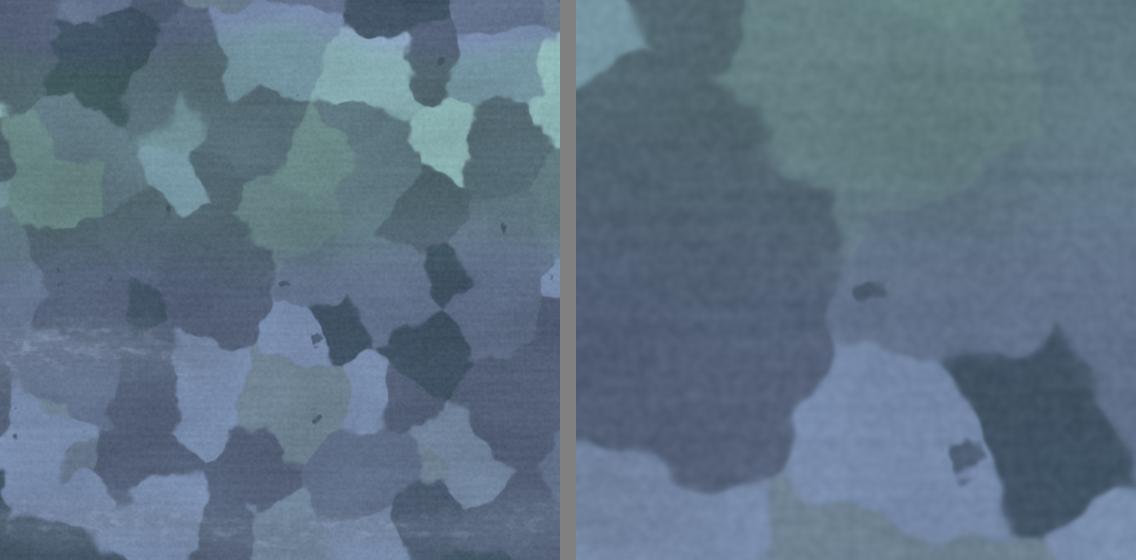
Left: the whole. Right: its middle third, enlarged.
Reproduce this texture procedurally as a WebGL 2 fragment shader.

```glsl
#version 300 es
precision highp float;
// Spangled zinc sheet: warped, size-weighted Voronoi crystals in blue-grey
// tones, softly blended at their borders, with a greenish sheen across the
// upper half, pale worn bands, small stains and a fine grain on top.
uniform vec2 u_resolution;
out vec4 fragColor;

// Integer hash of a lattice point, two values in 0..1
vec2 hash2(vec2 cell) {
    uvec2 v = uvec2(ivec2(cell) + 4096) * 1664525u + 1013904223u;
    v.x += v.y * 1664525u;
    v.y += v.x * 1664525u;
    v ^= v >> 16u;
    v.x += v.y * 1664525u;
    v.y += v.x * 1664525u;
    v ^= v >> 16u;
    return vec2(v & 0xffffu) / 65535.0;
}

float cornerSlope(vec2 cell, vec2 offset) {
    float angle = 6.2832 * hash2(cell).x;
    return dot(vec2(cos(angle), sin(angle)), offset);
}

float gradientNoise(vec2 p) {
    vec2 i = floor(p), f = p - i;
    vec2 u = f * f * f * (f * (f * 6.0 - 15.0) + 10.0);
    vec2 e = vec2(1, 0);
    return mix(mix(cornerSlope(i, f), cornerSlope(i + e, f - e), u.x),
               mix(cornerSlope(i + e.yx, f - e.yx), cornerSlope(i + 1.0, f - 1.0), u.x), u.y);
}

float fbm(vec2 p) {
    float sum = 0.0, amp = 1.0;
    for (int i = 0; i < 4; i++) {
        sum += amp * gradientNoise(p);
        p = p * 2.03 + 17.3;
        amp *= 0.5;
    }
    return sum;
}

vec2 noisePair(vec2 p) {
    return vec2(gradientNoise(p), gradientNoise(p + 57.4));
}

// Strength of the green sheen at height y
float sheen(float y) {
    return smoothstep(0.46, 0.62, y) * (1.0 - smoothstep(0.89, 0.95, y));
}

// Six metal tones, spread over rank 0..1 by their share of the sheet
vec3 metalTone(float rank) {
    vec3 c = vec3(0.25, 0.33, 0.38);
    c = mix(c, vec3(0.32, 0.38, 0.45), smoothstep(0.08, 0.16, rank));
    c = mix(c, vec3(0.38, 0.45, 0.53), smoothstep(0.39, 0.51, rank));
    c = mix(c, vec3(0.42, 0.51, 0.55), smoothstep(0.60, 0.68, rank));
    c = mix(c, vec3(0.46, 0.55, 0.65), smoothstep(0.78, 0.84, rank));
    return mix(c, vec3(0.57, 0.69, 0.75), smoothstep(0.93, 0.97, rank));
}

// Soft-minimum Voronoi: each crystal is weighted by closeness and size
vec3 crystals(vec2 p) {
    const float density = 8.5;
    vec2 q = p * density, base = floor(q);
    vec4 sum = vec4(0);
    for (int y = -2; y <= 2; y++)
    for (int x = -2; x <= 2; x++) {
        vec2 cell = base + vec2(x, y);
        vec2 seed = cell + hash2(cell);
        vec2 trait = hash2(cell + 311.0);
        float dist = length(q - seed) - 0.55 * trait.x;
        float rank = trait.y + mix(-0.07, 0.09, sheen(seed.y / density));
        sum += vec4(metalTone(rank), 1) * exp(-50.0 * dist);
    }
    return sum.rgb / sum.a;
}

void main() {
    vec2 uv = gl_FragCoord.xy / u_resolution.y;

    // Ragged crystal outlines
    vec2 warped = uv + 0.042 * noisePair(uv * 8.0)
                     + 0.018 * noisePair(uv * 22.0 + 9.0)
                     + 0.006 * noisePair(uv * 60.0 + 31.0);
    vec3 color = crystals(warped);

    // Green sheen above, cooler blue elsewhere, uneven light
    float wander = 0.08 * gradientNoise(uv * 3.0);
    color *= mix(vec3(1.01, 0.985, 1.03), vec3(0.97, 1.03, 0.95), sheen(uv.y + wander));
    float cloud = fbm(uv * vec2(4.0, 6.0) + 5.0);
    color *= 1.0 + 0.11 * cloud;

    // Pale worn bands that veil the crystals
    float worn = exp(-pow((uv.y - 0.36 + wander) / 0.05, 2.0)) * (1.0 - smoothstep(0.2, 0.5, uv.x));
    worn += 0.7 * exp(-pow((uv.y - 0.07 + wander) / 0.035, 2.0));
    float scuff = fbm(uv * vec2(32.0, 55.0));
    color = mix(color, vec3(0.42, 0.48, 0.56), 0.6 * min(worn, 1.0));
    color += worn * 0.14 * max(scuff, 0.0) * vec3(0.95, 1.0, 1.1);

    // Scattered small stains and faint level scratches
    float stain = smoothstep(0.62, 0.78, fbm(uv * 15.0 + 71.0));
    color = mix(color, vec3(0.22, 0.28, 0.34), 0.65 * stain);
    float scratch = gradientNoise(vec2(uv.x * 5.0, uv.y * 120.0));
    color += 0.022 * scratch;

    // Fine soft grain
    color += 0.028 * gradientNoise(uv * 170.0) + 0.022 * gradientNoise(uv * 85.0 + 40.0);
    fragColor = vec4(color, 1);
}
```
